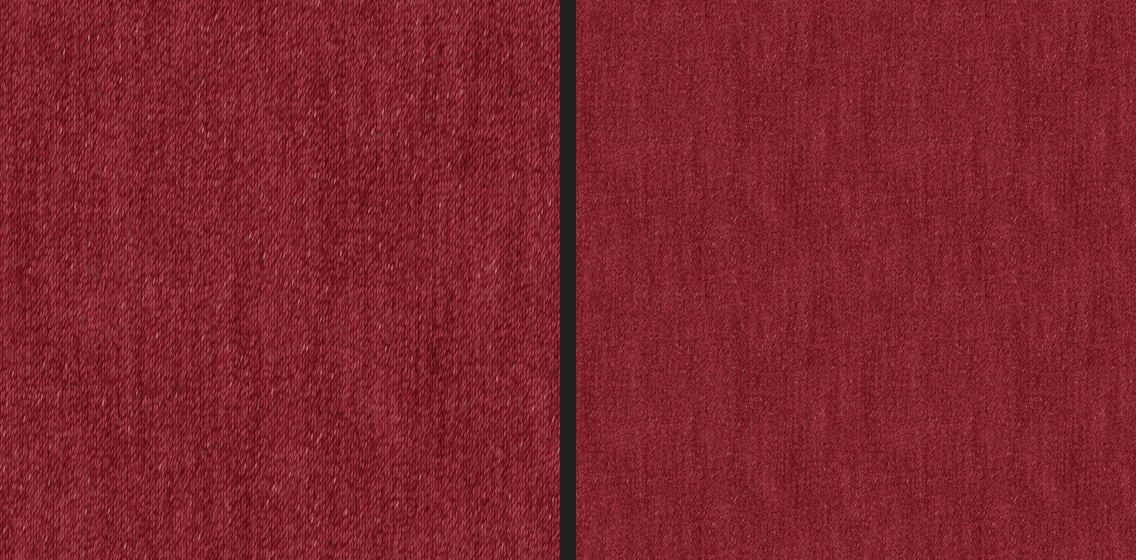
Left, the tile; right, the same tile 2 across and 2 down.
This texture is drawn by a Shadertoy shader. Its source:

```glsl
const vec2 STITCHES = vec2(198.0, 82.0);
const vec3 SHADOW = vec3(0.32, 0.04, 0.06);
const vec3 CRIMSON = vec3(0.49, 0.11, 0.16);
const vec3 ROSE = vec3(0.64, 0.25, 0.30);
const vec3 DUST = vec3(0.52, 0.22, 0.245);
const vec3 PALE = vec3(0.80, 0.58, 0.56);
const float TAU = 6.2831853;

float hash(vec2 p, float seed) {
    vec3 q = fract(vec3(p.xyx + seed) * vec3(0.1031, 0.1030, 0.0973));
    q += dot(q, q.yzx + 33.33);
    return fract((q.x + q.y) * q.z);
}

// Smooth noise that wraps after a whole number of cells
float tileNoise(vec2 uv, vec2 cells, float seed) {
    vec2 p = uv * cells;
    vec2 i = floor(p);
    vec2 f = smoothstep(0.0, 1.0, p - i);
    vec2 a = mod(i, cells);
    vec2 b = mod(i + 1.0, cells);
    float low = mix(hash(a, seed), hash(vec2(b.x, a.y), seed), f.x);
    float high = mix(hash(vec2(a.x, b.y), seed), hash(b, seed), f.x);
    return mix(low, high, f.y);
}

// Layered sines bend the threads slightly
vec2 bendThreads(vec2 uv) {
    float x = sin(TAU * (3.0 * uv.y + uv.x)) + 0.6 * sin(TAU * (7.0 * uv.y - 4.0 * uv.x));
    float y = sin(TAU * (4.0 * uv.x + uv.y)) + 0.7 * sin(TAU * (13.0 * uv.x - 2.0 * uv.y));
    return uv + vec2(0.0004, 0.0025) * vec2(x, y);
}

// Leaning twill stitches: x is the lit height, y the pale fleck strength
vec2 twill(vec2 uv, vec2 count, float lean) {
    vec2 p = uv * count;
    vec2 result = vec2(0.0);
    for (int i = -1; i <= 1; i++) {
        float column = floor(p.x) + float(i);
        float wrapped = mod(column, count.x);
        float shift = mod(2.0 * wrapped, 3.0) / 3.0 + 0.5 * hash(vec2(wrapped, 3.0), 5.0);
        for (int j = -1; j <= 1; j++) {
            float row = floor(p.y - shift) + float(j);
            vec2 id = vec2(wrapped, mod(row, count.y));
            vec2 jitter = vec2(hash(id, 11.0), hash(id, 23.0)) - 0.5;
            vec2 d = p - vec2(column + 0.5, row + 0.5 + shift) - jitter * vec2(0.30, 0.50);
            d.x -= lean * (0.7 + 0.6 * hash(id, 29.0)) * d.y;
            float cover = smoothstep(1.0, 0.3, length(d / vec2(0.50, 0.74)));
            float height = cover * (0.32 + 0.52 * hash(id, 37.0));
            float fleck = cover * smoothstep(0.965, 1.0, hash(id, 53.0));
            if (height > result.x) result = vec2(height, fleck);
        }
    }
    return result;
}

// Worn patches, warp streaks, weft bands and fibre grain, centred on zero
float wear(vec2 uv) {
    float patches = 0.11 * (tileNoise(uv, vec2(9.0, 6.0), 61.0) - 0.5);
    patches += 0.12 * (tileNoise(uv, vec2(28.0, 14.0), 67.0) - 0.5);
    float streaks = 0.28 * (tileNoise(uv, vec2(198.0, 11.0), 71.0) - 0.5);
    streaks += 0.14 * (tileNoise(uv, vec2(80.0, 3.0), 73.0) - 0.5);
    float bands = 0.10 * (tileNoise(uv, vec2(20.0, 120.0), 79.0) - 0.5);
    float grain = 0.32 * (tileNoise(uv, vec2(400.0, 180.0), 83.0) - 0.5);
    return patches + streaks + bands + grain;
}

vec3 dye(float tone) {
    vec3 dark = mix(SHADOW, CRIMSON, clamp(tone * 2.0, 0.0, 1.0));
    return mix(dark, ROSE, clamp(tone * 2.0 - 1.0, 0.0, 1.1));
}

void mainImage(out vec4 fragColor, in vec2 fragCoord) {
    vec2 uv = fragCoord / iResolution.xy;
    vec2 cloth = bendThreads(uv);
    vec2 stitch = twill(cloth, STITCHES, 0.55);
    vec3 color = dye(0.24 + stitch.x + wear(cloth));

    // Faded fibres and a few bright flecks
    float dust = smoothstep(0.62, 0.92, tileNoise(cloth, vec2(340.0, 130.0), 89.0));
    color = mix(color, DUST, 0.65 * dust);
    color = mix(color, PALE, 0.6 * stitch.y);
    fragColor = vec4(color, 1.0);
}
```
